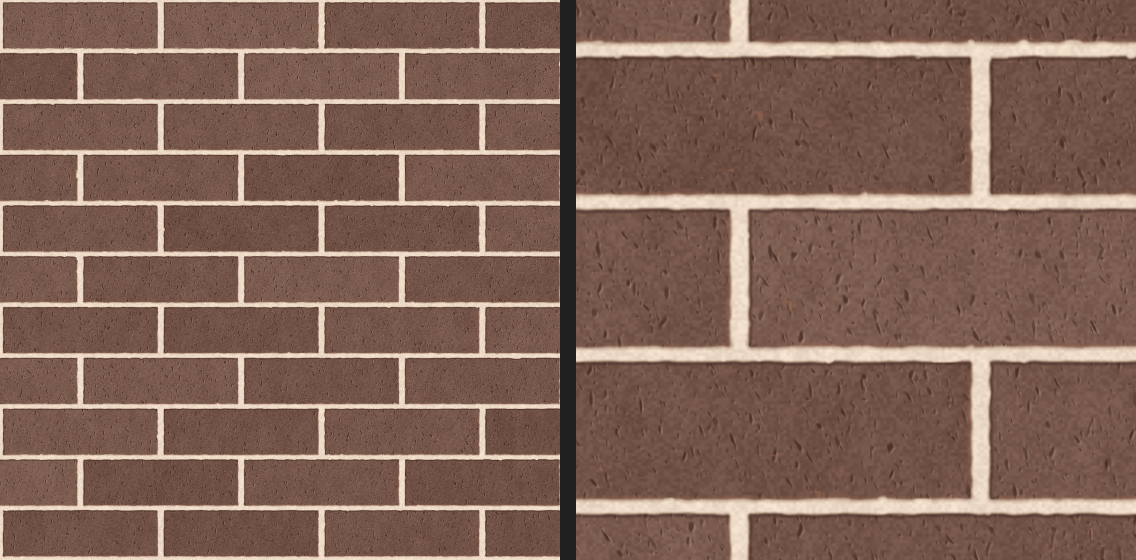
Left, the full canvas; right, a detail of the centre.
A three.js fragment shader for this texture:

```glsl
// Running-bond wall of brown, pitted wire-cut bricks with pale cream mortar.
#define PITCH vec2(0.2871, 0.0907)
#define BRICK_HALF vec2(0.1378, 0.0408)
#define CORNER 0.0015
#define SOFTNESS 0.0011
#define EDGE_WEAR 0.0012
#define BRICK_VARIATION 0.055
#define GRAIN 0.075
#define PIT_CELL 0.0135
#define PIT_DEPTH 0.65

varying vec2 vUv;

const vec3 BRICK = vec3(0.462, 0.338, 0.290);
const vec3 BRICK_DARK = vec3(0.22, 0.125, 0.10);
const vec3 BRICK_RIM = vec3(0.60, 0.40, 0.31);
const vec3 MORTAR = vec3(0.93, 0.86, 0.785);
const vec3 MORTAR_EDGE = vec3(0.74, 0.63, 0.55);

float hash(vec2 p) {
  return fract(sin(dot(p, vec2(12.9898, 78.233))) * 43758.5453);
}

float noise(vec2 p) {
  vec2 i = floor(p);
  vec2 f = fract(p);
  f = f * f * (3.0 - 2.0 * f);
  return mix(mix(hash(i), hash(i + vec2(1.0, 0.0)), f.x),
             mix(hash(i + vec2(0.0, 1.0)), hash(i + vec2(1.0, 1.0)), f.x), f.y);
}

// Signed distance to a rounded box, negative inside
float roundedBox(vec2 p, vec2 halfSize, float radius) {
  vec2 d = abs(p) - halfSize + radius;
  return length(max(d, 0.0)) + min(max(d.x, d.y), 0.0) - radius;
}

// Depth of scattered, slanted drag marks
float pits(vec2 p, float cellSize) {
  vec2 g = p / cellSize;
  vec2 base = floor(g);
  float depth = 0.0;
  for (int j = -1; j <= 1; j++) {
    for (int i = -1; i <= 1; i++) {
      vec2 cell = base + vec2(float(i), float(j));
      vec2 jitter = vec2(hash(cell + 3.1), hash(cell + 7.7));
      float pick = hash(cell + 11.3);
      float angle = mix(-0.75, 0.35, hash(cell + 17.9));
      float c = cos(angle);
      float s = sin(angle);
      vec2 r = mat2(c, -s, s, c) * (g - cell - jitter);
      vec2 size = vec2(mix(0.07, 0.13, jitter.y), mix(0.12, 0.44, pick * pick));
      float mark = 1.0 - smoothstep(0.35, 1.1, length(r / size));
      depth = max(depth, mark * step(0.42, pick) * mix(0.5, 1.0, jitter.x));
    }
  }
  return depth;
}

float relief(vec2 p) {
  p += 0.0016 * (vec2(noise(p * 260.0), noise(p * 260.0 + 41.0)) - 0.5);
  return max(pits(p, PIT_CELL), 0.7 * pits(p + 3.7, PIT_CELL * 0.52));
}

void main() {
  // Brick layout, measured downward from the top edge
  vec2 p = vec2(vUv.x, 1.0 - vUv.y);
  float row = floor(p.y / PITCH.y);
  vec2 grid = p / PITCH - vec2(0.5 * mod(row, 2.0), 0.0);
  vec2 id = floor(grid);
  vec2 q = (fract(grid) - 0.5) * PITCH;

  // Worn outline with occasional chips
  float wobble = noise(p * 150.0) - 0.5;
  float chip = smoothstep(0.82, 1.0, noise(p * 95.0 + 23.0));
  float d = roundedBox(q, BRICK_HALF, CORNER) + EDGE_WEAR * (wobble + 1.3 * chip);

  // Brick face: tone, mottling and grain
  float grain = noise(p * 520.0) - 0.5;
  float mottle = noise(p * vec2(55.0, 38.0)) - 0.5;
  float tone = BRICK_VARIATION * (hash(id + 5.3) - 0.5);
  vec3 brick = BRICK + vec3(1.0, 0.95, 0.92) * (tone + GRAIN * grain + 0.035 * mottle);

  // Pits, lit along their lower right sides
  vec2 face = p + id * 0.37;
  float pit = relief(face);
  float lit = max(relief(face - vec2(0.0013, 0.0010)) - pit, 0.0);
  brick = mix(brick, BRICK_DARK, PIT_DEPTH * pit);
  brick += 0.085 * lit;
  float speck = smoothstep(0.92, 1.0, noise(p * 230.0 + 61.0));
  brick = mix(brick, BRICK_RIM, 0.55 * speck);

  // Shaded top and left edges, warm lower rim
  float rim = smoothstep(-0.0030, -0.0004, d);
  float lower = smoothstep(-0.003, 0.003, q.y + BRICK_HALF.y - 0.005);
  float leftSide = 1.0 - smoothstep(-0.003, 0.003, q.x + BRICK_HALF.x - 0.004);
  float shade = max(1.0 - lower, leftSide);
  brick = mix(brick, BRICK_DARK, 0.50 * rim * shade);
  brick = mix(brick, BRICK_RIM, 0.55 * rim * (1.0 - shade) * noise(p * 85.0 + 9.0));

  // Sandy mortar, darker beside and below the bricks
  float below = smoothstep(0.0, 0.01, q.y - BRICK_HALF.y + 0.008);
  float reach = mix(0.0021, 0.0031, below);
  vec3 mortar = mix(MORTAR_EDGE, MORTAR, smoothstep(-0.0004, reach, d));
  mortar += 0.075 * grain + 0.035 * (noise(p * 120.0 + 31.0) - 0.5);

  float cover = 1.0 - smoothstep(-SOFTNESS, SOFTNESS, d);
  gl_FragColor = vec4(mix(mortar, brick, cover), 1.0);
}
```
